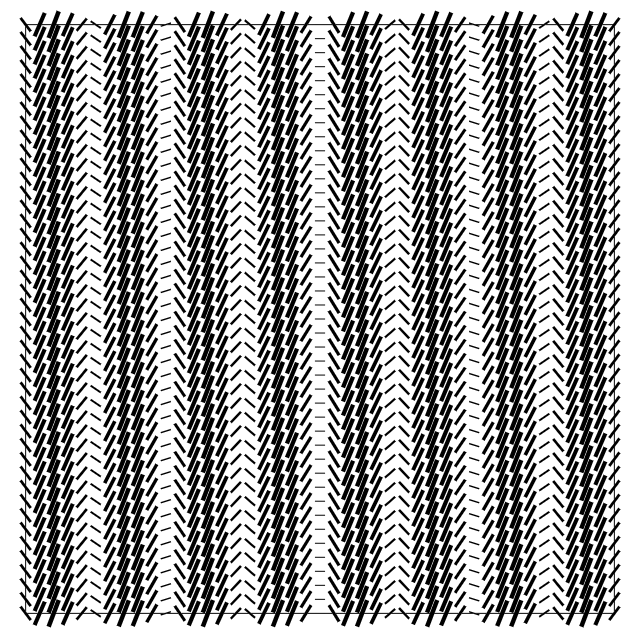
Write a WebGL 1 fragment shader that draws this pattern.

```glsl
precision highp float;
// A framed square lattice of black strokes on white, 43 columns by 43 rows.
// Every stroke in a column is alike; its rise and weight follow a sine across
// the columns, so light chevrons alternate with dense slanted bands.

uniform vec2 u_resolution;

const float PI = 3.14159265;
const float PITCH = 0.02197;      // lattice spacing, in canvas heights
const float HALF_COUNT = 21.0;    // lattice steps from the centre to the frame
const float WAVE_PERIOD = 5.44;   // columns between two flat strokes
const float FALLING_PART = 0.195; // part of each wave whose strokes fall
// Sizes below are in lattice steps.
const float HALF_RUN = 0.36;      // constant horizontal half extent
const float MAX_RISE = 0.95;      // vertical half extent at the wave crest
const float RISE_POWER = 0.8;
const float THIN_WIDTH = 0.07;
const float EXTRA_WIDTH = 0.25;   // weight added at the wave crest
const float FRAME_WIDTH = 0.07;
const vec3 PAPER = vec3(1.0);
const vec3 INK = vec3(0.0);

float boxDistance(vec2 p, vec2 halfSize) {
  vec2 d = abs(p) - halfSize;
  return length(max(d, 0.0)) + min(max(d.x, d.y), 0.0);
}

// Distance to the square-ended stroke belonging to a column.
float strokeDistance(vec2 p, float column) {
  float phase = fract(column / WAVE_PERIOD);
  float swell = pow(max(sin(PI * phase), 0.0001), RISE_POWER);
  float slant = phase < FALLING_PART ? -1.0 : 1.0;
  vec2 halfStroke = vec2(HALF_RUN, slant * MAX_RISE * swell);
  float halfLength = length(halfStroke);
  vec2 along = halfStroke / halfLength;
  vec2 across = vec2(-along.y, along.x);
  float width = THIN_WIDTH + EXTRA_WIDTH * swell;
  return boxDistance(vec2(dot(p, along), dot(p, across)),
                     vec2(halfLength, 0.5 * width));
}

float coverage(float dist, float pixel) {
  return clamp(0.5 - dist / pixel, 0.0, 1.0);
}

void main() {
  float cellPixels = u_resolution.y * PITCH;
  vec2 p = (gl_FragCoord.xy - 0.5 * u_resolution) / cellPixels;
  float pixel = 1.0 / cellPixels;

  // Thin square frame through the outermost lattice points.
  float frame = abs(boxDistance(p, vec2(HALF_COUNT))) - 0.5 * FRAME_WIDTH;
  float ink = coverage(frame, pixel);

  // Strokes reach past their cells, so check the neighbours too.
  vec2 nearest = floor(p + 0.5);
  for (int i = -1; i <= 1; i++) {
    for (int j = -1; j <= 1; j++) {
      vec2 cell = nearest + vec2(float(i), float(j));
      if (max(abs(cell.x), abs(cell.y)) < HALF_COUNT + 0.5) {
        ink = max(ink, coverage(strokeDistance(p - cell, cell.x), pixel));
      }
    }
  }

  gl_FragColor = vec4(mix(PAPER, INK, ink), 1.0);
}
```
